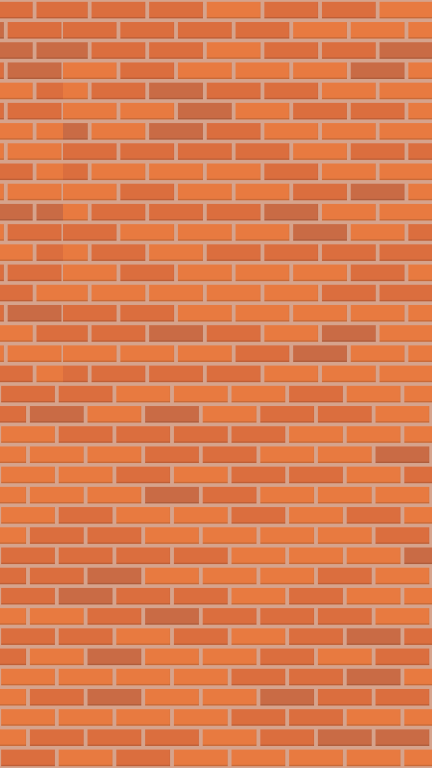
Write a Shadertoy shader that draws this texture.

```glsl
// Brick wall in running bond: 38 courses of 7.5 bricks in three orange tones.
// Each brick is a box distance inside its cell, with a shaded lower edge;
// the bond slips slightly at one horizontal and one vertical seam.

float hash(vec2 p) {
    vec3 q = fract(vec3(p.xyx) * vec3(0.1031, 0.1030, 0.0973));
    q += dot(q, q.yzx + 33.33);
    return fract((q.x + q.y) * q.z);
}

// Most bricks are bright or medium; a few are burnt.
vec3 brickColor(vec2 id) {
    float pick = hash(id + 17.0);
    vec3 bright = vec3(0.91, 0.48, 0.25);
    vec3 medium = vec3(0.86, 0.43, 0.245);
    vec3 burnt = vec3(0.79, 0.42, 0.27);
    return pick < 0.12 ? burnt : pick < 0.52 ? medium : bright;
}

void mainImage(out vec4 fragColor, in vec2 fragCoord) {
    vec2 uv = fragCoord / iResolution.xy;
    vec2 wall = vec2(uv.x * 7.5, (1.0 - uv.y) * 38.0);
    float course = floor(wall.y);

    // Slip of the bond in the three patches of wall
    bool lower = course >= 19.0;
    bool leftStrip = !lower && wall.x < 1.094;
    float slip = lower ? -0.014 : leftStrip ? 0.1 : 0.056;

    // Alternate courses move by half a brick
    wall.x -= slip + 0.5 * (1.0 - mod(course, 2.0));
    vec2 id = floor(wall) + vec2(leftStrip ? 40.0 : 8.0, 0.0);

    // Box distance, measured in course heights
    vec2 cell = vec2(2.85, 1.0);
    vec2 local = (fract(wall) - 0.5) * cell;
    vec2 halfBrick = 0.5 * (cell - vec2(0.19, 0.18));
    vec2 edge = abs(local) - halfBrick;
    vec2 pixel = cell * vec2(7.5, 38.0) / iResolution.xy;
    vec2 inside = clamp(0.5 - edge / pixel, 0.0, 1.0);

    // Shaded lower lip and a faint shade on the right end
    vec3 brick = brickColor(id);
    vec2 lip = clamp(0.5 + (local - halfBrick + vec2(0.035, 0.07)) / pixel, 0.0, 1.0);
    brick *= 1.0 - 0.13 * lip.y;
    brick *= 1.0 - 0.05 * lip.x;

    vec3 mortar = vec3(0.84, 0.64, 0.55);
    fragColor = vec4(mix(mortar, brick, inside.x * inside.y), 1.0);
}
```
